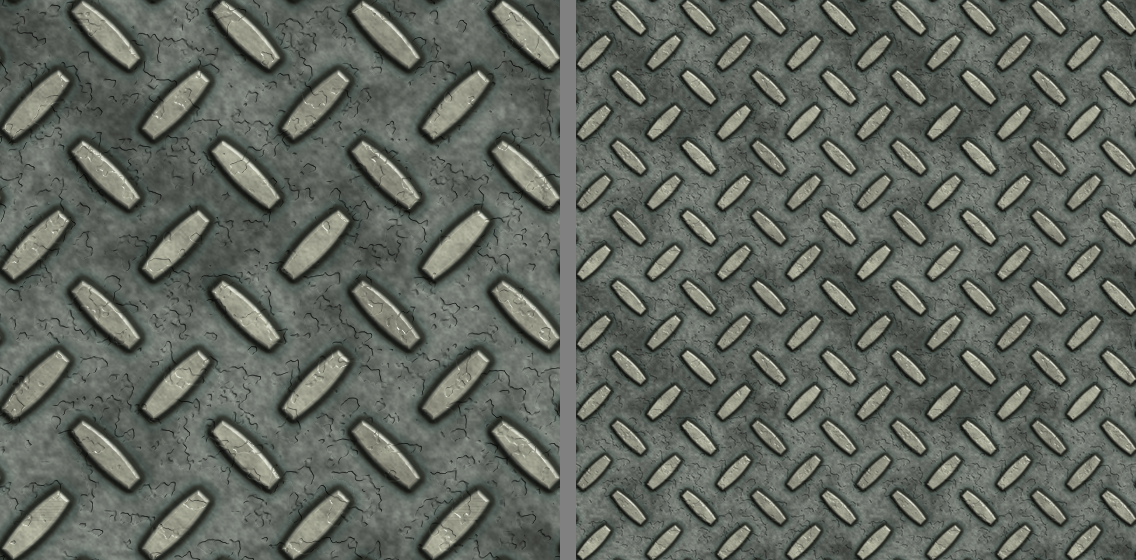
Left, the tile; right, the same tile 2 across and 2 down.
Give the GLSL for this texture, as a WebGL 2 fragment shader.

```glsl
#version 300 es
precision highp float;
uniform vec2 u_resolution;
out vec4 fragColor;

const float REPEATS = 4.0;
const vec2 RISING_CENTER = vec2(0.255, 0.25);
const vec2 FALLING_CENTER = vec2(0.755, 0.75);
const vec3 GROUND_DARK = vec3(0.27, 0.285, 0.265);
const vec3 GROUND_LIGHT = vec3(0.47, 0.495, 0.465);
const vec3 BAR_FACE = vec3(0.59, 0.595, 0.53);
const vec3 GROOVE = vec3(0.13, 0.13, 0.10);
const vec3 PATINA = vec3(0.25, 0.33, 0.31);
const vec3 GLINT = vec3(0.90, 0.91, 0.88);

float hash(vec2 p) {
  vec3 q = fract(p.xyx * 0.1031);
  q += dot(q, q.yzx + 33.33);
  return fract((q.x + q.y) * q.z);
}

// Value noise that wraps after a whole period
float noise(vec2 uv, float period) {
  vec2 p = uv * period;
  vec2 i = floor(p);
  vec2 f = fract(p);
  f = f * f * (3.0 - 2.0 * f);
  vec2 a = mod(i, period);
  vec2 b = mod(i + 1.0, period);
  return mix(mix(hash(a), hash(vec2(b.x, a.y)), f.x),
             mix(hash(vec2(a.x, b.y)), hash(b), f.x), f.y);
}

float fbm(vec2 uv, float period, int octaves) {
  float sum = 0.0;
  float total = 0.0;
  float weight = 1.0;
  for (int i = 0; i < octaves; i++) {
    sum += weight * noise(uv, period);
    total += weight;
    weight *= 0.55;
    period *= 2.0;
  }
  return sum / total;
}

// Rounded bar, wide in the middle and narrow at its ends
float barDistance(vec2 p, vec2 axis) {
  vec2 q = abs(vec2(dot(p, axis), dot(p, vec2(-axis.y, axis.x))));
  float along = min(q.x / 0.315, 1.0);
  float halfWidth = mix(0.113, 0.074, along * along);
  const float corner = 0.032;
  q -= vec2(0.315, halfWidth) - corner;
  return length(max(q, 0.0)) + min(max(q.x, q.y), 0.0) - corner;
}

vec2 wrapped(vec2 p) {
  return fract(p + 0.5) - 0.5;
}

// Distance to the nearest bar, in cells
float treadDistance(vec2 uv) {
  vec2 p = uv * REPEATS;
  float rising = barDistance(wrapped(p - RISING_CENTER), normalize(vec2(1.0, 1.04)));
  float falling = barDistance(wrapped(p - FALLING_CENTER), normalize(vec2(1.0, -1.0)));
  return min(rising, falling);
}

// Random tone shared by a whole bar
float barTone(vec2 uv) {
  vec2 p = uv * REPEATS;
  vec2 toFalling = wrapped(p - FALLING_CENTER);
  vec2 toRising = wrapped(p - RISING_CENTER);
  vec2 center = p - (dot(toFalling, toFalling) < dot(toRising, toRising) ? toFalling : toRising);
  return hash(mod(floor(center * 2.0 + 0.5), REPEATS * 2.0) + 7.0);
}

// Raised bars, flaked pits and fine grain
float surfaceHeight(vec2 uv) {
  float raised = 1.0 - smoothstep(-0.05, 0.012, treadDistance(uv));
  float flakes = smoothstep(0.34, 0.43, fbm(uv, 40.0, 3));
  float grain = fbm(uv, 112.0, 2);
  return 0.05 * raised + mix(0.011, 0.006, raised) * flakes + 0.006 * grain;
}

vec3 surfaceNormal(vec2 uv, float stepSize) {
  vec2 e = vec2(stepSize, 0.0);
  float h = surfaceHeight(uv);
  vec2 slope = vec2(surfaceHeight(uv + e.xy), surfaceHeight(uv + e.yx)) - h;
  return normalize(vec3(-slope / (stepSize * REPEATS), 1.0));
}

void main() {
  vec2 uv = gl_FragCoord.xy / u_resolution;
  float d = treadDistance(uv);
  float face = 1.0 - smoothstep(-0.035, -0.012, d);

  // Stained ground with a greenish edge around the bars
  float stain = 0.65 * fbm(uv, 5.0, 4) + 0.35 * fbm(uv, 24.0, 3);
  vec3 ground = mix(GROUND_DARK, GROUND_LIGHT, smoothstep(0.26, 0.74, stain));
  ground *= 0.84 + 0.32 * fbm(uv, 96.0, 2);
  ground = mix(ground, PATINA, 0.5 * (1.0 - smoothstep(0.02, 0.11, d)));

  // Worn bar faces
  vec3 metal = BAR_FACE * (0.93 + 0.12 * barTone(uv));
  metal *= 0.82 + 0.36 * fbm(uv, 36.0, 3);
  vec3 color = mix(ground, metal, face);

  // Dark groove along each rim
  float rim = smoothstep(-0.034, -0.008, d) * (1.0 - smoothstep(0.0, 0.045, d));
  color = mix(color, GROOVE, 0.78 * rim);

  // Light from the upper right
  vec3 normal = surfaceNormal(uv, 0.0016);
  vec3 light = normalize(vec3(0.42, 0.5, 1.0));
  color *= mix(0.3, 1.0, max(dot(normal, light), 0.0) / light.z);
  float shine = pow(max(dot(normal, normalize(vec3(0.42, 0.46, 1.0))), 0.0), 36.0);
  float glint = shine * face * (0.55 + 0.6 * noise(uv, 60.0));
  color = mix(color, GLINT, clamp(glint, 0.0, 1.0));

  fragColor = vec4(color, 1.0);
}
```
